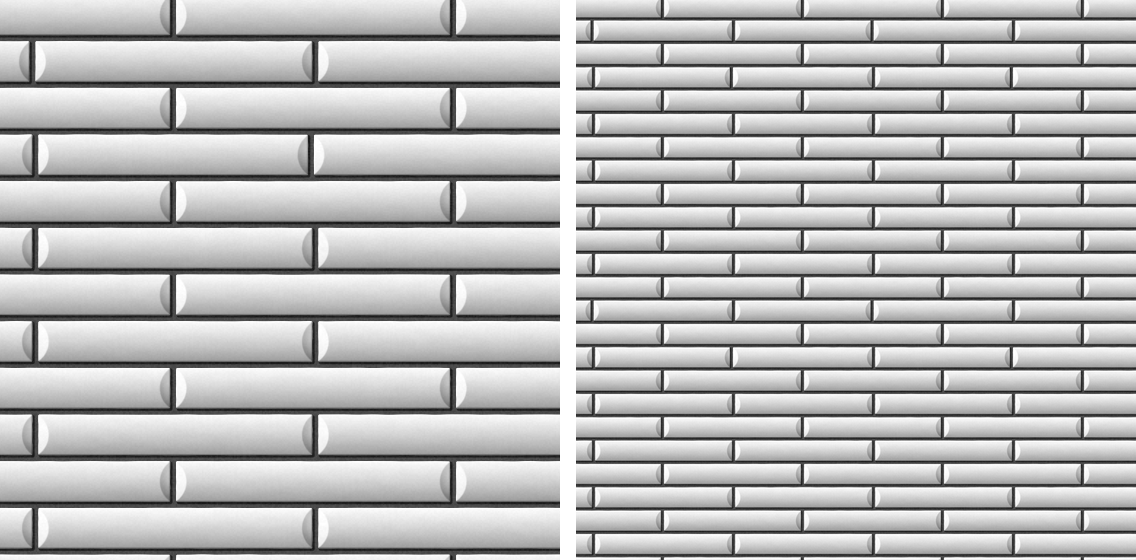
Left, the tile; right, the same tile 2 across and 2 down.
Reproduce this pattern procedurally as a WebGL 1 fragment shader.

```glsl
precision highp float;
// Glossy white bevelled brick tiles in running bond with dark grout.
uniform vec2 u_resolution;

// Lengths are in row heights; the canvas is ROWS units wide and high.
const float ROWS = 12.0;
const float PITCH = 6.0;          // joint to joint along a row
const float JOINT = 0.125;        // grout width
const float ROW_SHIFT = 0.18;     // height of the lowest grout line
const float EVEN_START = 0.758;   // first joint in even rows
const float ODD_START = 3.711;    // first joint in odd rows
const float CORNER = 0.03;
const float RIM = 0.045;          // width of the rounded tile rim
const float CAP_DEPTH = 0.235;    // reach of the curved end facets
const float CAP_RADIUS = 0.524;
const float SHADOW_OFFSET = 0.03;
const float SHADOW_FADE = 0.035;
const float GROUT_TONE = 0.29;
const float SHADOW_TONE = 0.12;
const float GLAZE_TOP = 0.985;

float hash(vec2 p) {
  return fract(sin(dot(p, vec2(127.1, 311.7))) * 43758.55);
}

// Smooth lattice noise from -1 to 1; wraps over the canvas for whole cell counts.
float wrapNoise(vec2 uv, vec2 cells) {
  vec2 p = uv * cells;
  vec2 i = floor(p);
  vec2 f = fract(p);
  f = f * f * (3.0 - 2.0 * f);
  vec2 a = mod(i, cells);
  vec2 b = mod(i + 1.0, cells);
  float low = mix(hash(a), hash(vec2(b.x, a.y)), f.x);
  float high = mix(hash(vec2(a.x, b.y)), hash(b), f.x);
  return 2.0 * mix(low, high, f.y) - 1.0;
}

float roundedBox(vec2 p, vec2 halfSize) {
  vec2 q = abs(p) - halfSize + CORNER;
  return length(max(q, 0.0)) + min(max(q.x, q.y), 0.0) - CORNER;
}

// Two joints near the top sit slightly to the left of the regular bond.
float jointSlip(float row, float joint) {
  joint = mod(joint, 2.0);
  float slipped = 1.0 - step(0.5, abs(row + 2.0 * joint - 10.0));
  return -slipped * (0.0625 + 0.031 * joint);
}

// Signed depth inside the arc that bounds an end facet.
float capDepth(float endDistance, float y) {
  return CAP_RADIUS - length(vec2(endDistance + CAP_RADIUS - CAP_DEPTH, y));
}

float glazeTone(vec2 p, vec2 halfSize, float pixel) {
  float t = clamp(0.5 - 0.5 * p.y / halfSize.y, 0.0, 1.0);
  float tone = GLAZE_TOP - 0.27 * t - 0.11 * t * t;
  float leftEnd = p.x + halfSize.x;
  float rightEnd = halfSize.x - p.x;
  float soft = max(0.035, pixel);

  // End facets: the left one catches light, the right one turns away.
  float lit = smoothstep(-0.01, soft, capDepth(leftEnd, p.y));
  tone = mix(tone, 0.995 - 0.09 * t * t, lit);
  float away = capDepth(rightEnd, p.y);
  float shade = mix(0.18, 0.09, smoothstep(0.0, CAP_DEPTH, away));
  tone -= shade * smoothstep(-0.01, soft, away);

  // Rounded rim
  float bottomRim = 1.0 - smoothstep(0.0, RIM, p.y + halfSize.y);
  float rightRim = 1.0 - smoothstep(0.0, RIM, rightEnd);
  float topRim = 1.0 - smoothstep(0.0, RIM, halfSize.y - p.y);
  float leftRim = 1.0 - smoothstep(0.0, RIM, leftEnd);
  tone += 0.04 * max(topRim, leftRim);
  return tone * (1.0 - 0.38 * max(bottomRim, 0.7 * rightRim));
}

void main() {
  vec2 uv = gl_FragCoord.xy / u_resolution;
  float pixel = ROWS / min(u_resolution.x, u_resolution.y);

  // Row and tile under this point
  float y = uv.y * ROWS - ROW_SHIFT;
  float row = mod(floor(y), ROWS);
  float start = mix(EVEN_START, ODD_START, mod(row, 2.0));
  float x = mod(uv.x * ROWS - start, ROWS);
  float tile = floor(x / PITCH);
  float nextJoint = (tile + 1.0) * PITCH + jointSlip(row, tile + 1.0);
  tile += step(nextJoint, x);
  float left = tile * PITCH + jointSlip(row, tile);
  float right = (tile + 1.0) * PITCH + jointSlip(row, tile + 1.0);
  vec2 p = vec2(x - 0.5 * (left + right), fract(y) - 0.5);
  vec2 halfSize = 0.5 * vec2(right - left - JOINT, 1.0 - JOINT);

  // Fine wear
  float streaks = wrapNoise(uv, vec2(36.0, 108.0));
  float grain = wrapNoise(uv, vec2(384.0));
  float tileTint = hash(vec2(mod(tile, 2.0), row) + 7.0) - 0.5;

  // Grout with the shadow cast down and to the right
  vec2 shadowPoint = p - vec2(SHADOW_OFFSET, -SHADOW_OFFSET);
  float shadow = 1.0 - smoothstep(0.0, SHADOW_FADE, roundedBox(shadowPoint, halfSize));
  float grout = mix(GROUT_TONE, SHADOW_TONE, shadow) + 0.03 * grain;

  // Glazed tile over the grout
  float glaze = glazeTone(p, halfSize, pixel);
  glaze += 0.008 * streaks + 0.012 * grain + 0.012 * tileTint;
  float edge = roundedBox(p, halfSize) + 0.004 * streaks;
  float aa = max(0.6 * pixel, 0.008);
  float cover = 1.0 - smoothstep(-aa, aa, edge);
  gl_FragColor = vec4(vec3(clamp(mix(grout, glaze, cover), 0.0, 1.0)), 1.0);
}
```
